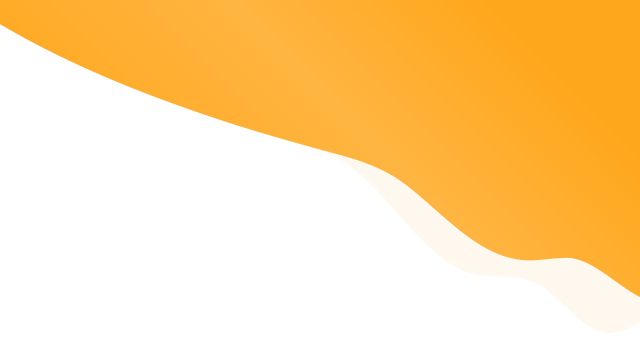
A WebGL 1 fragment shader for this background:

```glsl
precision highp float;
// A white page with an amber wave hanging from its top edge and a pale cream
// wave showing below it. Both edges are smooth chains of cubic spans, and the
// amber is shaded by a diagonal gradient with one lighter band.

#define ASPECT 0.543        // height of the design over its width
#define GRID 768.0          // knot units across the canvas width
#define BAND_CENTER 280.0   // diagonal position of the light band
#define LEFT_FADE 420.0     // distance from the band to full amber, left side
#define RIGHT_FADE 300.0    // the same on the right side
#define PAPER vec3(1.0, 1.0, 1.0)
#define CREAM vec3(1.0, 0.973, 0.935)
#define LIGHT_AMBER vec3(1.0, 0.71, 0.255)
#define DEEP_AMBER vec3(1.0, 0.655, 0.11)

uniform vec2 u_resolution;

// Extends an edge to the next knot; a knot is (x, depth, slope).
// The edge holds depth and slope at x, updated by the span containing x.
void spanTo(float x, inout vec3 start, inout vec2 edge, vec3 end) {
    float width = end.x - start.x;
    float rise = end.y - start.y;
    float c1 = start.z * width;
    float c2 = 3.0 * rise - (2.0 * start.z + end.z) * width;
    float c3 = (start.z + end.z) * width - 2.0 * rise;
    float t = (x - start.x) / width;
    if (t >= 0.0) {
        edge.x = start.y + t * (c1 + t * (c2 + t * c3));
        edge.y = (c1 + t * (2.0 * c2 + 3.0 * t * c3)) / width;
    }
    start = end;
}

vec2 amberEdge(float x) {
    vec3 knot = vec3(0.0, 29.0, 0.585);
    vec2 edge = vec2(0.0);
    spanTo(x, knot, edge, vec3(250.0, 139.0, 0.34));
    spanTo(x, knot, edge, vec3(400.0, 183.5, 0.27));
    spanTo(x, knot, edge, vec3(470.0, 210.0, 0.58));
    spanTo(x, knot, edge, vec3(530.0, 258.0, 0.87));
    spanTo(x, knot, edge, vec3(590.0, 301.0, 0.47));
    spanTo(x, knot, edge, vec3(635.0, 312.0, 0.0));
    spanTo(x, knot, edge, vec3(680.0, 309.0, 0.0));
    spanTo(x, knot, edge, vec3(735.0, 334.5, 0.72));
    spanTo(x, knot, edge, vec3(768.0, 356.0, 0.5));
    return edge;
}

vec2 creamEdge(float x) {
    vec3 knot = vec3(375.0, 177.0, 0.27);
    vec2 edge = vec2(0.0);
    spanTo(x, knot, edge, vec3(440.0, 216.0, 0.95));
    spanTo(x, knot, edge, vec3(500.0, 281.0, 1.05));
    spanTo(x, knot, edge, vec3(560.0, 326.0, 0.34));
    spanTo(x, knot, edge, vec3(600.0, 331.0, 0.06));
    spanTo(x, knot, edge, vec3(640.0, 338.0, 0.4));
    spanTo(x, knot, edge, vec3(690.0, 378.0, 0.9));
    spanTo(x, knot, edge, vec3(732.0, 399.0, 0.0));
    spanTo(x, knot, edge, vec3(768.0, 386.0, -0.6));
    return edge;
}

// Smooth coverage of the area above an edge.
float above(float depth, vec2 edge, float pixel) {
    float signedDistance = (edge.x - depth) / sqrt(1.0 + edge.y * edge.y);
    return clamp(signedDistance / pixel + 0.5, 0.0, 1.0);
}

vec3 amberShade(vec2 p) {
    float offset = p.x - p.y - BAND_CENTER;
    float fade = offset < 0.0 ? -offset / LEFT_FADE : offset / RIGHT_FADE;
    return mix(LIGHT_AMBER, DEEP_AMBER, clamp(fade, 0.0, 1.0));
}

void main() {
    // Knot units, with depth measured downward from the top edge
    vec2 uv = gl_FragCoord.xy / u_resolution;
    vec2 p = vec2(uv.x, (1.0 - uv.y) * ASPECT) * GRID;
    float pixel = GRID / u_resolution.x;

    // Layers from back to front
    vec3 color = mix(PAPER, CREAM, above(p.y, creamEdge(p.x), pixel));
    color = mix(color, amberShade(p), above(p.y, amberEdge(p.x), pixel));
    gl_FragColor = vec4(color, 1.0);
}
```
